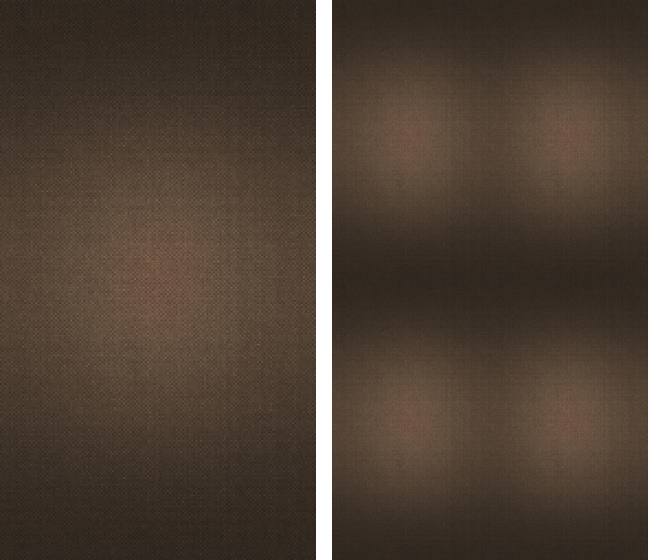
Left, the tile; right, the same tile 2 across and 2 down.
Reproduce this texture procedurally as a Shadertoy shader.

```glsl
const vec2 THREADS = vec2(144.0, 256.0);  // whole, even counts so the weave wraps
const vec3 CENTER_COLOR = vec3(0.420, 0.338, 0.264);
const vec3 EDGE_COLOR = vec3(0.194, 0.157, 0.127);
const vec3 BLUSH = vec3(0.018, -0.008, 0.000);
const float SIDE_FALLOFF = 0.38;
const float BLUSH_TIGHTNESS = 14.0;
const float CHECKER = 0.045;
const float EMBOSS = 0.05;
const float STITCH_VARIATION = 0.15;
const float THREAD_VARIATION = 0.07;
const float WEAR = 0.008;
const float FLECK_SHARE = 0.03;
const float FLECK_LIGHT = 0.10;
const float PI = 3.14159265;

float hash(vec2 p) {
    vec3 q = fract(vec3(p.xyx) * 0.1031);
    q += dot(q, q.yzx + 33.33);
    return fract((q.x + q.y) * q.z);
}

// Layered sines with whole frequencies, so the wear wraps
float wearPattern(vec2 uv) {
    vec2 a = 2.0 * PI * uv;
    return sin(5.0 * a.x + 7.0 * a.y + 1.5 * sin(4.0 * a.y))
         + 0.6 * sin(13.0 * a.y - 9.0 * a.x + sin(6.0 * a.x))
         + 0.6 * sin(17.0 * a.x + 23.0 * a.y);
}

// Fine plain weave: raised stitches alternate and line up along both diagonals
float weave(vec2 uv) {
    vec2 p = uv * THREADS;
    vec2 id = floor(p);
    vec2 f = fract(p);

    // Each stitch is a soft dome that fades to zero at its border
    vec2 profile = sin(PI * f);
    float dome = 2.0 * profile.x * profile.y;
    float weftOnTop = mod(id.x + id.y, 2.0);
    float shade = 1.0 + CHECKER * dome * (2.0 * weftOnTop - 1.0);
    shade += EMBOSS * dome * (f.y - 0.5);

    // Uneven dye per thread and per stitch
    float warpTone = hash(vec2(id.x, 311.0)) - 0.5;
    float weftTone = hash(vec2(517.0, id.y)) - 0.5;
    shade += THREAD_VARIATION * (warpTone * profile.x + weftTone * profile.y);
    shade += STITCH_VARIATION * dome * (hash(id + 7.0) - 0.5);

    // A few pale flecks
    float fleck = step(1.0 - FLECK_SHARE, hash(id + 91.0));
    return shade + FLECK_LIGHT * fleck * dome;
}

void mainImage(out vec4 fragColor, in vec2 fragCoord) {
    vec2 uv = fragCoord / iResolution.xy;

    // Periodic glow, brightest at the middle of the tile
    vec2 s = sin(PI * (uv - 0.5));
    vec2 falloff = s * s;
    float glow = (1.0 - SIDE_FALLOFF * falloff.x) * (1.0 - falloff.y);
    vec3 color = mix(EDGE_COLOR, CENTER_COLOR, glow);
    color += BLUSH * exp(-BLUSH_TIGHTNESS * (0.5 * falloff.x + falloff.y));

    // Cloth
    color *= weave(uv) + WEAR * wearPattern(uv);
    fragColor = vec4(clamp(color, 0.0, 1.0), 1.0);
}
```
